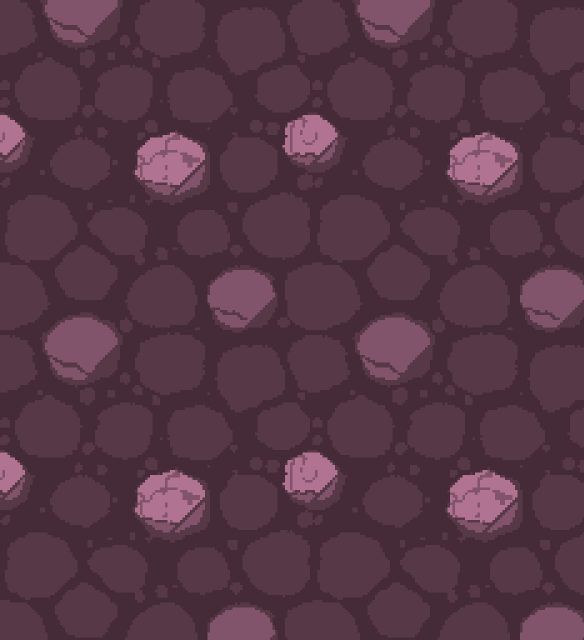
Write a WebGL 2 fragment shader that draws this texture.

```glsl
#version 300 es
precision highp float;
// Cobbled ground in chunky texels: rounded stones on a staggered, jittered lattice,
// pebbles hashed into the gaps left over, and four lit stones with chipped faces.
// All fields wrap on one tile, so the ground repeats without seams.

uniform vec2 u_resolution;
out vec4 outColor;

const float TEXELS_HIGH = 256.0;           // texels along the canvas height
const vec2 TILE = vec2(125.0, 135.0);      // size of one repeat, in texels
const vec2 STONE_GRID = vec2(4.0, 5.0);
const vec2 STONE_ORIGIN = vec2(3.0, 12.0);
const vec2 STONE_JITTER = vec2(7.0, 6.0);
const vec2 STONE_RADIUS = vec2(10.0, 15.0);
const vec2 STONE_SQUASH = vec2(0.94, 1.05);
const vec2 PEBBLE_GRID = vec2(13.0, 14.0);
const vec2 PEBBLE_RADIUS = vec2(1.2, 4.6);
const float GAP = 3.2;
const float NOISE_CELL = 5.0;
const float WOBBLE = 2.4;

const vec3 SOIL = vec3(0.27, 0.17, 0.22);
const vec3 STONE = vec3(0.34, 0.22, 0.28);
const vec3 FACE = vec3(0.51, 0.33, 0.42);
const vec3 GLOW = vec3(0.69, 0.45, 0.57);

// Lit stones: centre, radius, brightness
const vec4 LIT[4] = vec4[4](
    vec4(32.3, 4.3, 15.2, 0.0), vec4(69.7, 67.0, 15.0, 1.0),
    vec4(0.3, 57.0, 12.0, 1.0), vec4(96.7, 119.3, 14.2, 0.0));

float hash(vec2 p) {
    return fract(sin(dot(p, vec2(127.1, 311.7))) * 43758.5453);
}

vec2 hash2(vec2 p) {
    return vec2(hash(p + 3.7), hash(p + 19.3));
}

vec2 wrapTile(vec2 d) {
    return d - TILE * round(d / TILE);
}

// Value noise that wraps on the tile
float noise(vec2 p) {
    vec2 count = TILE / NOISE_CELL;
    vec2 i = floor(p / NOISE_CELL), f = fract(p / NOISE_CELL);
    f = f * f * (3.0 - 2.0 * f);
    vec2 a = mod(i, count), b = mod(i + 1.0, count);
    return mix(mix(hash(a), hash(vec2(b.x, a.y)), f.x),
               mix(hash(vec2(a.x, b.y)), hash(b), f.x), f.y);
}

float smoothMax(float a, float b, float k) {
    float h = max(k - abs(a - b), 0.0) / k;
    return max(a, b) + h * h * k * 0.25;
}

// Centre and radius of a plain stone, pushed clear of the lit ones
vec3 plainStone(int i) {
    vec2 cell = vec2(i % int(STONE_GRID.x), i / int(STONE_GRID.x));
    vec2 stagger = vec2(0.5 * mod(cell.y, 2.0), 0.0);
    vec2 pos = (cell + stagger) * TILE / STONE_GRID + STONE_ORIGIN;
    pos += (hash2(cell) - 0.5) * STONE_JITTER;
    float r = mix(STONE_RADIUS.x, STONE_RADIUS.y, hash(cell + 41.0));
    for (int k = 0; k < 4; k++) {
        vec2 away = wrapTile(pos - LIT[k].xy);
        float dist = length(away);
        if (dist < 15.0) return vec3(pos, -99.0);
        pos += away / dist * max(0.0, r + LIT[k].z + GAP - dist);
    }
    return vec3(pos, r);
}

// Signed distance to the stones, kept apart by a gap; lit is the nearest lit stone or -1
float stoneField(vec2 p, out int lit) {
    float near = 1e3, next = 1e3;
    lit = -1;
    int plainCount = int(STONE_GRID.x * STONE_GRID.y);
    for (int i = 0; i < plainCount + 4; i++) {
        int k = i - plainCount;
        vec3 s = k < 0 ? plainStone(i) : LIT[max(k, 0)].xyz;
        float d = length(wrapTile(p - s.xy) * STONE_SQUASH) - s.z;
        if (d < near) { next = near; near = d; lit = k < 0 ? -1 : k; }
        else next = min(next, d);
    }
    return smoothMax(near, 0.5 * (GAP - next + near), 3.0);
}

float pebbleField(vec2 p) {
    vec2 size = TILE / PEBBLE_GRID, cell = floor(p / size);
    float field = 1e3;
    for (int i = 0; i < 9; i++) {
        vec2 c = cell + vec2(i % 3, i / 3) - 1.0, id = mod(c, PEBBLE_GRID) + 70.0;
        vec2 centre = (c + 0.15 + 0.7 * hash2(id)) * size;
        float dist = length(p - centre);
        if (dist > PEBBLE_RADIUS.y + 1.0) continue;
        int unused;
        float room = stoneField(centre, unused) - 1.5;
        float r = min(room, mix(PEBBLE_RADIUS.x, PEBBLE_RADIUS.y, hash(id)));
        if (r > 0.8) field = min(field, dist - r);
    }
    return field;
}

// Lit face: a cut corner, a broken foot and fine cracks, over a plain rim
vec3 litColor(vec2 p, vec4 stone, float n) {
    float bright = stone.w;
    vec2 q = wrapTile(p - stone.xy) / stone.z;
    float face = length((q + 0.08 * bright) * STONE_SQUASH) + (n - 0.5) * 0.12;
    if (face > 0.87) return STONE;
    float corner = dot(q, vec2(0.72, 0.69)) - mix(0.62, 0.42, bright);
    if (corner > 0.0) return bright > 0.5 && corner > 0.1 ? FACE : STONE;
    float foot = q.y - 0.52 + (n - 0.5) * 0.4 - 0.25 * q.x;
    if (foot > 0.0) return foot < 0.1 ? STONE : FACE;
    bool crack = abs(noise(p + 31.0) - 0.5) < 0.05;
    return bright > 0.5 && !crack ? GLOW : FACE;
}

vec3 texelColor(vec2 texel) {
    vec2 p = mod(texel, TILE) + 0.5;
    float n = noise(p);
    float wobble = (n - 0.5) * WOBBLE + (hash(p) - 0.5) * 0.5;
    int lit;
    if (stoneField(p, lit) + wobble < 0.0)
        return lit < 0 ? STONE : litColor(p, LIT[lit], n);
    return pebbleField(p) + 0.5 * wobble < 0.0 ? STONE : SOIL;
}

void main() {
    float px = TEXELS_HIGH / u_resolution.y;
    vec2 p = vec2(gl_FragCoord.x, u_resolution.y - gl_FragCoord.y) * px;
    // Box filter across texel borders
    vec2 a = floor(p - 0.49 * px), b = floor(p + 0.49 * px);
    vec2 w = clamp((p + 0.5 * px - b) / px, 0.0, 1.0);
    vec3 color = texelColor(a);
    if (a != b)
        color = mix(mix(color, texelColor(vec2(b.x, a.y)), w.x),
                    mix(texelColor(vec2(a.x, b.y)), texelColor(b), w.x), w.y);
    outColor = vec4(color, 1.0);
}
```
